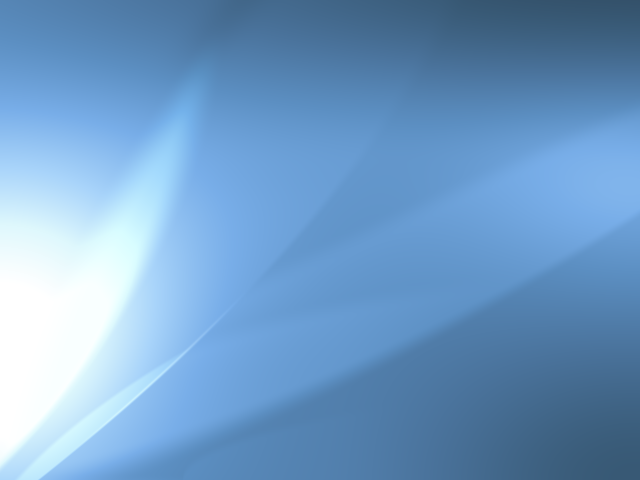
Reproduce this background procedurally as a Shadertoy shader.

```glsl
// Soft blue backdrop: curved translucent sheets of light fanning out of a white glow
// at the lower left. Each sheet adds to one scalar brightness, bounded by quadratic
// curves, and a single blue ramp turns that brightness into colour.

// Blue ramp: 0 is deep slate, 7 is white.
vec3 blueRamp(float level) {
    vec3 tones[8] = vec3[8](
        vec3(0.16, 0.24, 0.31), vec3(0.22, 0.35, 0.46),
        vec3(0.29, 0.45, 0.61), vec3(0.36, 0.56, 0.76),
        vec3(0.47, 0.68, 0.91), vec3(0.66, 0.83, 0.98),
        vec3(0.87, 0.97, 0.99), vec3(1.0));
    level = clamp(level, 0.0, 6.999);
    int i = int(level);
    return mix(tones[i], tones[i + 1], fract(level));
}

float quadratic(float t, float a, float b, float c) {
    return a + t * (b + t * c);
}

// Rises from 0 to 1 across an edge of the given half width.
float side(float dist, float halfWidth) {
    return smoothstep(-halfWidth, halfWidth, dist);
}

// Sheets to the left of the main fold; ribbon returns the cyan streak.
float leftLight(vec2 p, float glowDist, out float ribbon) {
    float light = 3.4 + 4.2 * exp(-6.0 * glowDist * glowDist);
    light -= (0.9 + 2.2 * p.x) * smoothstep(0.65, 1.05, p.y);

    // Bright streak between two crossing curves
    float streakLeft = p.x - quadratic(p.y, 0.0235, 0.143, 0.23);
    float streakRight = p.x - quadratic(p.y, -0.02, 0.7, -0.36);
    float pastStreak = side(streakRight, 0.012 + 0.025 * p.y);
    ribbon = side(streakLeft, 0.035) * (1.0 - pastStreak);
    light += 0.75 * ribbon;
    light -= 1.2 * pastStreak * (1.0 - smoothstep(0.05, 0.6, p.y));

    // Faint shade along the streak's upper extension
    light -= 0.25 * exp(-pow((streakLeft + 0.02) / 0.04, 2.0)) * smoothstep(0.8, 0.95, p.y);

    // Narrow sheet tucked against the foot of the main fold
    float tip = p.x - quadratic(p.y, 0.026, 0.68, 1.1);
    float sheet = side(tip, 0.006) * (1.0 - smoothstep(0.2, 0.32, p.y));
    ribbon = max(ribbon, 0.7 * sheet);
    return light + 0.45 * sheet;
}

// Broad bands to the right of the main fold.
float rightLight(vec2 p, float glowDist, float foldDist) {
    float light = 2.9 - 2.4 * smoothstep(0.66, 1.06, p.y);
    light += 2.2 * exp(-7.0 * glowDist * glowDist);
    light += 0.3 * exp(-6.0 * max(foldDist, 0.0)) * smoothstep(0.2, 0.4, p.y);

    // Glow at the right border
    vec2 g = p - vec2(1.0, 0.6);
    light += 1.15 * exp(-14.0 * g.x * g.x - 30.0 * g.y * g.y);

    // Upper band, brightest just below its edge
    float upper = 0.162 + 0.612 * p.x - p.y;
    light += 0.32 * side(upper, 0.03) * exp(-7.0 * max(upper, 0.0));

    // Lower band and the darker area beneath it
    float lower = p.y - quadratic(p.x, -0.04, 0.333, 0.264);
    float aboveLower = side(lower, 0.012 + 0.035 * (1.0 - p.x));
    float crest = quadratic(p.x, 0.12, 0.62, -0.32) - p.y;
    light += 0.28 * side(crest, 0.025) * aboveLower * (1.0 - smoothstep(0.5, 0.9, p.x));
    light -= 0.7 * (1.0 - 0.4 * p.x) * (1.0 - aboveLower);

    // Shaded corner and a faint fold along the bottom
    light -= 1.5 * (1.0 - smoothstep(0.0, 0.45, p.y)) * smoothstep(0.5, 1.0, p.x);
    float bottomFold = 0.27 * sqrt(max(p.x - 0.286, 0.0)) - p.y;
    light += 0.17 * side(bottomFold, 0.012) * (1.0 - smoothstep(0.35, 0.65, p.x));
    return light;
}

void mainImage(out vec4 fragColor, in vec2 fragCoord) {
    vec2 p = fragCoord / iResolution.xy;
    float glowDist = length((p - vec2(0.0, 0.25)) * vec2(1.333, 1.0));

    // The main fold is crisp at its foot and blurs upward
    float foldDist = p.x - quadratic(p.y, 0.06, 0.949, -0.299);
    float ribbon;
    float left = leftLight(p, glowDist, ribbon);
    float right = rightLight(p, glowDist, foldDist);
    float fold = side(foldDist, 0.003 + 0.02 * p.y * p.y);
    float light = mix(left, right, fold);

    // Thin highlight along the foot of the fold
    float rim = exp(-pow((foldDist + 0.002) / 0.003, 2.0));
    light += 0.5 * rim * smoothstep(0.05, 0.18, p.y) * (1.0 - smoothstep(0.25, 0.42, p.y));

    vec3 color = blueRamp(light);
    color += ribbon * (1.0 - fold) * vec3(-0.025, 0.02, 0.01);
    fragColor = vec4(clamp(color, 0.0, 1.0), 1.0);
}
```
